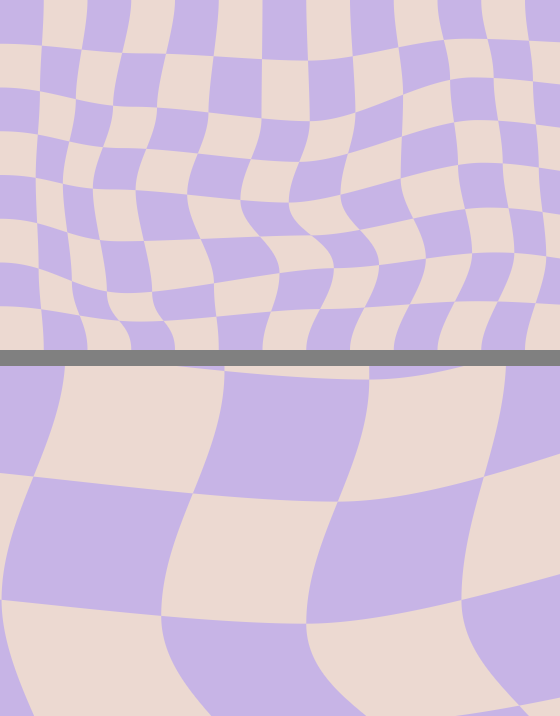
Top: the whole. Bottom: its middle third, enlarged.
Reproduce this pattern procedurally as a Shadertoy shader.

```glsl
// Warped two-colour checkerboard, 12.8 cells across and 8 down.
// A coarse mesh of knots pushes the grid about with smooth blending; each
// pixel is traced back to flat grid space, where the checks are drawn.

const vec3 LILAC = vec3(0.780, 0.706, 0.902);
const vec3 CREAM = vec3(0.925, 0.851, 0.820);
const float ROWS = 8.0;                  // checks over the canvas height
const vec2 KNOT_SPAN = vec2(3.5, 2.0);   // cells between mesh knots
const int SOLVE_STEPS = 32;

// Knot offsets in cells, y down: three rows of three, top to bottom.
const vec2 KNOT_PUSH[9] = vec2[9](
    vec2(-0.44, 0.44), vec2( 0.08, 0.77), vec2(0.30, -0.23),
    vec2(-0.93, 0.33), vec2(-0.40, 0.63), vec2(0.52, -0.28),
    vec2(-0.59, 0.70), vec2( 0.63, 0.13), vec2(0.80, -0.23)
);

// Smoothly blended knot offset at a flat grid position.
vec2 meshPush(vec2 cell) {
    vec2 meshPos = cell / KNOT_SPAN;
    vec2 push = vec2(0.0);
    for (int i = 0; i < 9; i++) {
        vec2 knot = vec2(i % 3 + 1, i / 3 + 1);
        vec2 weight = smoothstep(0.0, 1.0, 1.0 - abs(meshPos - knot));
        push += KNOT_PUSH[i] * weight.x * weight.y;
    }
    return push;
}

// Inverts the warp by fixed-point iteration.
vec2 unwarp(vec2 pos) {
    vec2 cell = pos;
    for (int i = 0; i < SOLVE_STEPS; i++) {
        cell = pos - meshPush(cell);
    }
    return cell;
}

// Antialiased checks: 1 on cells of even parity, 0 on odd ones.
float checker(vec2 cell) {
    vec2 dx = dFdx(cell), dy = dFdy(cell);
    vec2 pixelWidth = max(sqrt(dx * dx + dy * dy), 1e-5);
    vec2 edge = abs(mod(cell + 0.5, 2.0) - 1.0) - 0.5;
    vec2 side = clamp(2.0 * edge / pixelWidth, -1.0, 1.0);
    return 0.5 + 0.5 * side.x * side.y;
}

void mainImage(out vec4 fragColor, in vec2 fragCoord) {
    // Grid units with the origin at the upper left.
    vec2 pos = vec2(fragCoord.x, iResolution.y - fragCoord.y) * ROWS / iResolution.y;
    fragColor = vec4(mix(CREAM, LILAC, checker(unwarp(pos))), 1.0);
}
```
